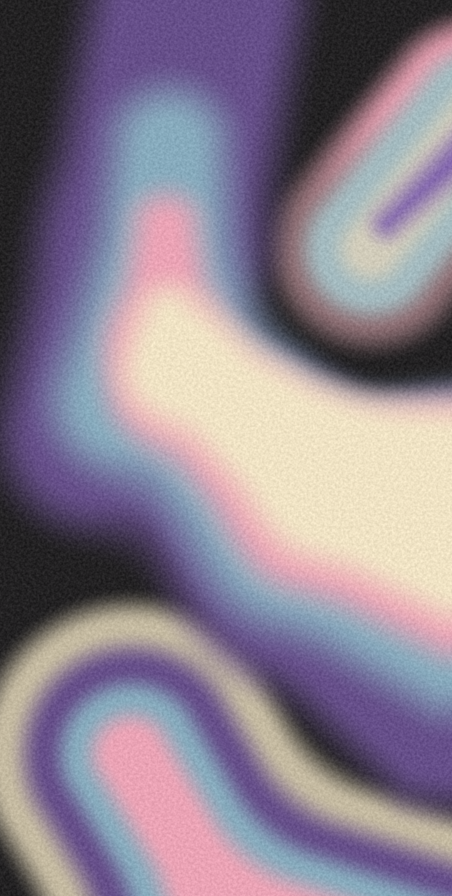
Reproduce this background procedurally as a WebGL 2 fragment shader.

```glsl
#version 300 es
precision highp float;
uniform vec2 u_resolution;
out vec4 fragColor;

const vec3 INK = vec3(0.135, 0.13, 0.135);
const vec3 PURPLE = vec3(0.40, 0.31, 0.54);
const vec3 BLUE = vec3(0.53, 0.67, 0.74);
const vec3 PINK = vec3(0.92, 0.64, 0.71);
const vec3 CREAM = vec3(0.94, 0.89, 0.77);

vec2 gradientAt(vec2 cell) {
  vec3 h = fract(cell.xyx * vec3(0.1031, 0.1030, 0.0973));
  h += dot(h, h.yzx + 33.33);
  float angle = 6.2832 * fract((h.x + h.y) * h.z);
  return vec2(cos(angle), sin(angle));
}

float gradientNoise(vec2 p) {
  vec2 i = floor(p), f = fract(p), e = vec2(0.0, 1.0);
  vec2 u = f * f * f * (f * (f * 6.0 - 15.0) + 10.0);
  float low = mix(dot(gradientAt(i), f), dot(gradientAt(i + e.yx), f - e.yx), u.x);
  float high = mix(dot(gradientAt(i + e), f - e), dot(gradientAt(i + 1.0), f - 1.0), u.x);
  return mix(low, high, u.y);
}

float smoothMin(float a, float b, float k) {
  float h = max(k - abs(a - b), 0.0) / k;
  return min(a, b) - 0.25 * h * h * k;
}

// Tapered capsule; each end is centre xy and radius z
float limb(vec2 p, vec3 a, vec3 b) {
  vec3 ab = b - a;
  float h = clamp(dot(p - a.xy, ab.xy) / dot(ab.xy, ab.xy), 0.0, 1.0);
  vec3 c = a + ab * h;
  return length(p - c.xy) - c.z;
}

// Upright arm, side foot and a diagonal sweep, melted together
float branch(vec2 p, vec3 crown, vec3 neck, vec3 foot, vec3 chest, vec3 hip, vec3 tail) {
  float arm = smoothMin(limb(p, crown, neck), limb(p, neck, foot), 0.03);
  float sweep = smoothMin(limb(p, chest, hip), limb(p, hip, tail), 0.03);
  return smoothMin(arm, sweep, 0.045);
}

float glow(float d, float blur) {
  return 1.0 - smoothstep(-blur, blur, d);
}

// Lower left: nested bands around a bent core
vec3 lowerBands(vec2 p) {
  float d = smoothMin(limb(p, vec3(0.146, 0.158, 0.0), vec3(0.241, 0.0, 0.0)),
                      limb(p, vec3(0.241, 0.0, 0.0), vec3(0.521, -0.094, 0.0)), 0.04);
  vec3 c = mix(PINK, BLUE, smoothstep(0.022, 0.062, d));
  c = mix(c, PURPLE, smoothstep(0.060, 0.096, d));
  c = mix(c, CREAM * 0.82, smoothstep(0.098, 0.140, d));
  return mix(c, INK, smoothstep(0.145, 0.188, d));
}

// Upper right: slanted halo, pinker towards its top
vec3 upperHalo(vec2 p, vec3 behind) {
  float d = limb(p, vec3(0.414, 0.722, 0.0), vec3(0.535, 0.870, 0.0));
  float core = limb(p, vec3(0.432, 0.751, 0.012), vec3(0.535, 0.848, 0.020));
  vec3 rim = mix(vec3(0.56, 0.44, 0.46), PINK * 0.95, smoothstep(0.74, 0.90, p.y));
  vec3 c = mix(vec3(0.82, 0.80, 0.73), vec3(0.64, 0.73, 0.75), smoothstep(0.015, 0.052, d));
  c = mix(c, rim, smoothstep(0.054, 0.092, d));
  c = mix(c, PURPLE * 1.25, glow(core, 0.022));
  return mix(c, behind, smoothstep(0.083, 0.130, d));
}

void main() {
  vec2 p = gl_FragCoord.xy / u_resolution.y;
  p.x += 0.5 * (0.504 - u_resolution.x / u_resolution.y);

  vec3 color = upperHalo(p, lowerBands(p));

  // Central form, from its outer colour inwards
  float outer = branch(p, vec3(0.221, 1.0, 0.115), vec3(0.169, 0.727, 0.117),
    vec3(0.111, 0.518, 0.107), vec3(0.195, 0.544, 0.117),
    vec3(0.352, 0.395, 0.156), vec3(0.521, 0.342, 0.241));
  float middle = branch(p, vec3(0.189, 0.837, 0.061), vec3(0.182, 0.661, 0.078),
    vec3(0.137, 0.551, 0.076), vec3(0.195, 0.583, 0.098),
    vec3(0.345, 0.427, 0.124), vec3(0.521, 0.388, 0.182));
  float inner = branch(p, vec3(0.185, 0.746, 0.035), vec3(0.185, 0.622, 0.055),
    vec3(0.182, 0.560, 0.050), vec3(0.195, 0.590, 0.065),
    vec3(0.358, 0.447, 0.102), vec3(0.521, 0.414, 0.146));
  float heart = branch(p, vec3(0.189, 0.648, 0.029), vec3(0.202, 0.596, 0.049),
    vec3(0.190, 0.580, 0.040), vec3(0.202, 0.596, 0.049),
    vec3(0.371, 0.466, 0.085), vec3(0.521, 0.427, 0.117));
  color = mix(color, PURPLE, glow(outer, 0.038));
  color = mix(color, BLUE, glow(middle, 0.038));
  color = mix(color, PINK, glow(inner, 0.030));
  color = mix(color, CREAM, glow(heart, 0.030));

  // Film grain in two rotated octaves
  vec2 g = mat2(0.8, 0.6, -0.6, 0.8) * p;
  float grain = gradientNoise(g * 290.0) + 0.7 * gradientNoise(g.yx * 470.0 + 17.0);
  color += grain * 0.065;
  fragColor = vec4(clamp(color, 0.0, 1.0), 1.0);
}
```
